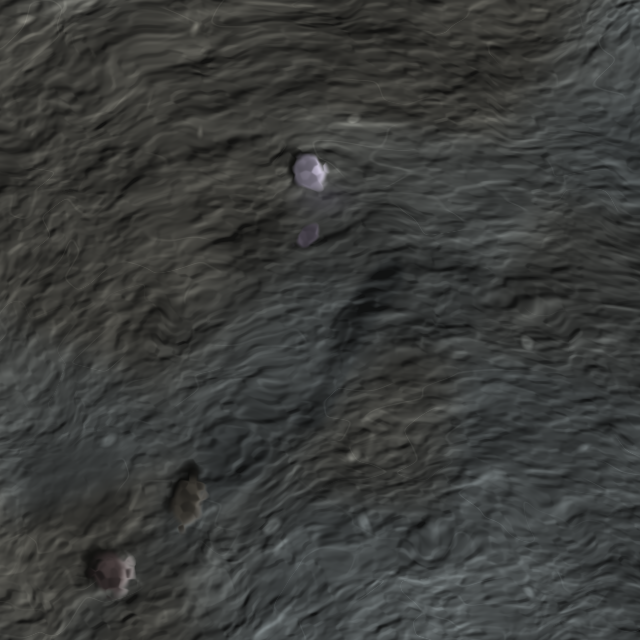
Give the GLSL for this texture, as a three.js fragment shader.

```glsl
varying vec2 vUv;

vec3 hash3(vec2 cell) {
  vec3 h = fract(cell.xyx * vec3(0.1031, 0.1030, 0.0973));
  h += dot(h, h.yxz + 33.33);
  return fract((h.xxy + h.yzz) * h.zyx);
}

// Smooth cellular noise: random cell values blended by distance, about -0.5 to 0.5
float cellNoise(vec2 p) {
  vec2 cell = floor(p), local = p - cell;
  float sum = 0.0, total = 0.0;
  for (int y = -1; y <= 1; y++) {
    for (int x = -1; x <= 1; x++) {
      vec2 offset = vec2(float(x), float(y));
      vec3 h = hash3(cell + offset);
      vec2 d = offset + h.xy - local;
      float weight = exp(-6.0 * dot(d, d));
      sum += weight * (h.z - 0.5);
      total += weight;
    }
  }
  return sum / total;
}

vec2 rotate(vec2 p, float angle) {
  float c = cos(angle), s = sin(angle);
  return vec2(c * p.x + s * p.y, c * p.y - s * p.x);
}

// Height of the rock, with grain stretched along x
float relief(vec2 p) {
  float height = 0.0, amplitude = 1.0;
  vec2 scale = vec2(15.0, 32.0);
  for (int i = 0; i < 3; i++) {
    height += amplitude * cellNoise(p * scale + float(i) * 17.3);
    scale *= vec2(2.1, 1.9);
    amplitude *= 0.62;
  }
  return height;
}

float glow(vec2 p, vec2 centre, vec2 size) {
  vec2 d = (p - centre) / size;
  return exp(-dot(d, d));
}

float segment(vec2 p, vec2 a, vec2 b) {
  vec2 ab = b - a;
  return length(p - a - ab * clamp(dot(p - a, ab) / dot(ab, ab), 0.0, 1.0));
}

// Embedded stone: shadow on the upper left, lit rim on the right
vec3 addStone(vec3 ground, vec2 p, vec2 centre, vec2 size, float angle,
              vec3 tone, float shadow, float rim) {
  vec2 d = rotate(p - centre, angle) / size;
  float rough = cellNoise(p * 85.0);
  float r = length(d) + 0.5 * rough;
  float shade = 1.0 - smoothstep(0.6, 1.2, length(d - vec2(-0.4, 0.35)) + 0.4 * rough);
  float body = 1.0 - smoothstep(0.7, 1.1, r);
  float edge = (1.0 - smoothstep(0.0, 0.35, abs(r - 0.8))) * smoothstep(0.0, 0.8, d.x - 0.2 * d.y);
  vec3 color = mix(ground, vec3(0.045, 0.045, 0.04), shade * shadow);
  color = mix(color, tone * (1.0 + 0.2 * d.x + 0.7 * rough), body);
  return color + rim * edge;
}

void main() {
  vec2 p = vUv;
  vec2 warp = vec2(cellNoise(p * 9.0), cellNoise(p * 9.0 + 31.0));
  vec2 grain = rotate(p + 0.035 * warp, 0.38 + 0.12 * sin(3.0 * p.x + 2.0 * p.y));

  // Side light on the relief, plus broad tone
  float height = relief(grain);
  float light = height - relief(grain + vec2(-0.0025, 0.0055));
  float broad = cellNoise(p * 4.0 + 5.0);
  float patches = cellNoise(p * vec2(9.0, 13.0) + 60.0);

  // Calm slab, brighter outcrops and thin pale crests
  vec2 slabEdge = abs(p - vec2(0.12, 0.24) + 0.02 * warp) - vec2(0.065, 0.06);
  float slab = 1.0 - smoothstep(-0.01, 0.02, max(slabEdge.x, slabEdge.y));
  float outcrop = glow(p, vec2(0.98, 0.98), vec2(0.09, 0.05))
    + 0.7 * glow(p, vec2(0.11, 1.0), vec2(0.1, 0.035))
    + 0.5 * glow(p, vec2(0.0, 0.24), vec2(0.04, 0.09))
    + 0.45 * glow(p, vec2(0.65, 0.08), vec2(0.24, 0.11))
    + 0.35 * glow(p, vec2(0.03, 0.02), vec2(0.1, 0.08))
    + 0.3 * glow(p, vec2(0.84, 0.82), vec2(0.2, 0.07));
  float crest = 1.0 - smoothstep(0.0, 0.07, abs(cellNoise(grain * vec2(17.0, 29.0) + 90.0)));
  crest *= smoothstep(-0.1, 0.25, patches + 0.3 * outcrop);

  float relief01 = 0.23 * light + 0.05 * height;
  float tone = 0.22 + relief01 * (1.0 - 0.65 * slab) * (1.0 + 0.6 * outcrop);
  tone += 0.07 * broad + 0.07 * patches + 0.045 * crest * (1.0 - slab);
  tone += 0.11 * outcrop - 0.025 * slab;

  // Dark diagonal fissure
  vec2 bent = p + 0.05 * warp + 0.008 * height;
  float fissure = 1.0 - smoothstep(0.004, 0.034, segment(bent, vec2(0.47, 0.36), vec2(0.59, 0.55)));
  float branch = 1.0 - smoothstep(0.0, 0.035, segment(bent, vec2(0.67, 0.6), vec2(0.8, 0.7)));
  float gully = 1.0 - smoothstep(0.0, 0.06, segment(bent, vec2(0.12, 0.0), vec2(0.36, 0.27)));
  tone -= 0.085 * fissure + 0.045 * branch + 0.02 * gully;

  // Sparse pale chips
  vec2 chipCell = floor(p * 8.0);
  vec3 chip = hash3(chipCell + 4.0);
  vec2 chipOffset = rotate(fract(p * 8.0) - 0.25 - 0.5 * chip.xy, chip.x * 3.0);
  float chipShape = length(chipOffset * vec2(1.0, 1.8)) + 0.12 * height;
  tone += 0.15 * step(0.8, chip.z) * (1.0 - smoothstep(0.02, 0.13, chipShape));

  // Olive rock turning blue grey towards the lower right
  float cool = smoothstep(-0.25, 0.4, 0.5 * (p.x - p.y) + broad);
  cool = clamp(cool + 0.7 * fissure + 0.4 * gully + 0.3 * outcrop, 0.0, 1.0);
  vec3 color = max(tone, 0.07) * mix(vec3(1.02, 1.01, 0.94), vec3(0.95, 1.01, 1.02), cool);

  // Stones and their hollows
  color += vec3(0.075, 0.07, 0.09) * glow(p, vec2(0.505, 0.69), vec2(0.04, 0.025));
  color = addStone(color, p, vec2(0.485, 0.73), vec2(0.027, 0.029), 0.3, vec3(0.5, 0.48, 0.54), 0.9, 0.16);
  color = addStone(color, p, vec2(0.48, 0.63), vec2(0.025, 0.014), 0.7, vec3(0.28, 0.26, 0.3), 0.3, 0.03);
  color = addStone(color, p, vec2(0.293, 0.215), vec2(0.025, 0.045), -0.35, vec3(0.21, 0.2, 0.18), 0.95, 0.13);
  color = addStone(color, p, vec2(0.175, 0.105), vec2(0.033, 0.035), 0.1, vec3(0.21, 0.18, 0.18), 0.85, 0.3);

  gl_FragColor = vec4(clamp(color, 0.0, 1.0), 1.0);
}
```
